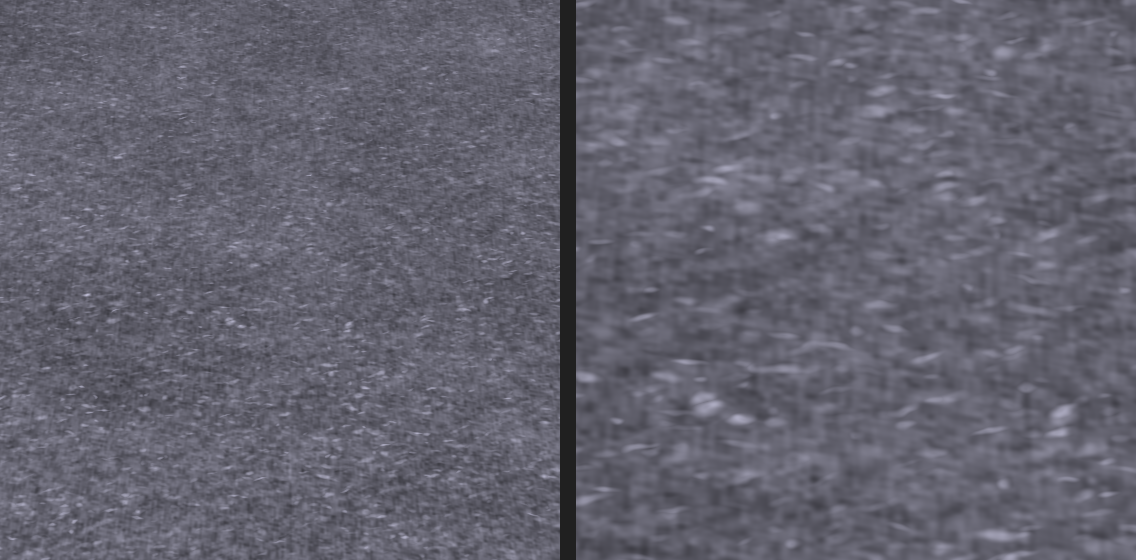
Left: the whole. Right: its middle third, enlarged.
Reproduce this texture procedurally as a WebGL 2 fragment shader.

```glsl
#version 300 es
precision highp float;

uniform vec2 u_resolution;
out vec4 fragColor;

float hash(vec2 p) {
    vec3 q = fract(p.xyx * 0.1031);
    q += dot(q, q.yzx + 33.33);
    return fract((q.x + q.y) * q.z);
}

float valueNoise(vec2 p) {
    vec2 cell = floor(p);
    vec2 f = fract(p);
    f = f * f * (3.0 - 2.0 * f);
    float low = mix(hash(cell), hash(cell + vec2(1.0, 0.0)), f.x);
    float high = mix(hash(cell + vec2(0.0, 1.0)), hash(cell + 1.0), f.x);
    return mix(low, high, f.y);
}

// Noise centred on zero
float signedNoise(vec2 p) {
    return valueNoise(p) - 0.5;
}

vec2 rotate(vec2 p, float angle) {
    float c = cos(angle), s = sin(angle);
    return vec2(c * p.x + s * p.y, c * p.y - s * p.x);
}

// Soft, nearly level ellipses scattered one per cell
float flecks(vec2 p, vec2 cellSize, float density, float seed) {
    vec2 home = floor(p / cellSize);
    float light = 0.0;
    for (int y = -1; y <= 1; y++) {
        for (int x = -1; x <= 1; x++) {
            vec2 cell = home + vec2(x, y);
            vec2 key = cell + seed;
            vec2 jitter = vec2(hash(key + 11.3), hash(key + 27.7));
            vec2 offset = p - (cell + jitter) * cellSize;
            float tilt = 0.06 + 0.7 * (hash(key + 41.9) - 0.5);
            vec2 radius = cellSize * vec2(mix(0.2, 0.55, hash(key + 53.1)),
                                          mix(0.18, 0.36, hash(key + 67.4)));
            float d = length(rotate(offset, tilt) / radius);
            float strength = hash(key + 83.6);
            float present = step(hash(key + 97.2), density);
            float body = 1.0 - smoothstep(0.2, 1.2, d);
            light = max(light, body * present * mix(0.25, 1.0, strength * strength));
        }
    }
    return light;
}

// Fine mottling, wider than tall, with faint upright fibres
float grain(vec2 p) {
    float coarse = signedNoise(rotate(p, 0.12) * vec2(65.0, 115.0));
    float fine = signedNoise(rotate(p, -0.2) * vec2(140.0, 240.0) + 17.0);
    float fibres = signedNoise(p * vec2(230.0, 85.0) + 39.0);
    return 0.1 * coarse + 0.1 * fine + 0.065 * fibres;
}

void main() {
    vec2 uv = gl_FragCoord.xy / u_resolution.y;

    // Receding ground: features shrink toward the top
    vec2 ground = vec2(uv.x - 0.5, uv.y) * (0.9 + 0.4 * uv.y) + 2.0;
    float contrast = mix(1.15, 0.78, uv.y);

    // Ragged fleck outlines
    vec2 ragged = ground + vec2(0.005, 0.0022) * vec2(
        signedNoise(ground * vec2(110.0, 190.0) + 5.0),
        signedNoise(ground * vec2(130.0, 150.0) + 71.0));

    // Flecks gather in loose patches
    float patches = valueNoise(ground * vec2(14.0, 20.0));
    float gather = mix(0.35, 1.3, patches);
    float large = flecks(ragged, vec2(0.034, 0.019), 0.42, 3.0);
    float small = flecks(ragged, vec2(0.023, 0.012), 0.5, 131.0);
    float shade = flecks(ragged + vec2(0.002, 0.005), vec2(0.028, 0.014), 0.5, 277.0);

    float broad = 0.05 * signedNoise(ground * vec2(4.0, 6.0) + 9.0)
                + 0.05 * signedNoise(ground * vec2(15.0, 24.0) + 57.0);
    float detail = grain(ground) + 0.19 * gather * large
                 + 0.2 * gather * small - 0.055 * shade;
    float tone = 0.379 + broad + contrast * detail;

    vec3 slateTint = vec3(1.0, 0.992, 1.118);
    fragColor = vec4(clamp(tone * slateTint, 0.0, 1.0), 1.0);
}
```
